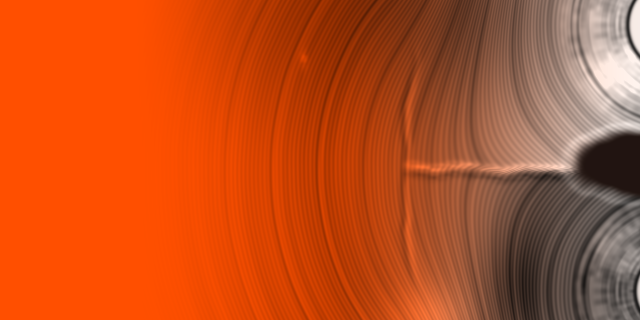
Write a WebGL 1 fragment shader that draws this background.

```glsl
precision highp float;
// Two grooved metal rolls meet at a dark gap on the right; their wide
// concentric grooves sweep left and dissolve into flat orange.
// Brightness is built from arcs, folds and noise, then tinted by position.

uniform vec2 u_resolution;

const vec3 ORANGE = vec3(1.0, 0.31, 0.0);
const vec3 SILVER = vec3(1.0, 0.96, 0.94);
const vec3 GAP_BROWN = vec3(0.13, 0.08, 0.065);
const vec2 SWEEP_CENTER = vec2(1.844, 0.466);
const vec2 UPPER_CENTER = vec2(2.11, 0.922);
const vec2 LOWER_CENTER = vec2(2.11, 0.09);
const float SEAM_Y = 0.475;

float hash(vec2 p) {
  return fract(sin(dot(p, vec2(127.1, 311.7))) * 43758.545);
}

float noise(vec2 p) {
  vec2 i = floor(p), f = fract(p);
  f = f * f * (3.0 - 2.0 * f);
  float low = mix(hash(i), hash(i + vec2(1.0, 0.0)), f.x);
  float high = mix(hash(i + vec2(0.0, 1.0)), hash(i + vec2(1.0)), f.x);
  return mix(low, high, f.y);
}

// Soft line of unit height around zero
float line(float d, float width) {
  return exp(-d * d / (width * width));
}

float glow(vec2 p, vec2 center, vec2 size) {
  vec2 q = (p - center) / size;
  return exp(-dot(q, q));
}

// Leftmost x reached by the circle through p
float arcX(vec2 p, vec2 center) {
  return center.x - length(p - center);
}

// Regular grooves, uneven bands and a few deep cuts
float grooves(float s, vec2 p) {
  float fine = sin(s * 480.0 + 2.0 * noise(p * 9.0));
  float depth = mix(0.035, 0.05, noise(vec2(s * 16.0, 2.0)));
  float v = fine * depth;
  v += 0.12 * (noise(vec2(s * 55.0, p.y * 1.5)) - 0.5);
  for (int i = 0; i < 8; i++) {
    float k = float(i);
    float d = s - (0.70 + 0.145 * k);
    float strength = mix(0.04, 0.13, hash(vec2(k, 4.0)));
    v += strength * (0.6 * line(d - 0.012, 0.006) - line(d, 0.007));
  }
  return v;
}

// Brushed face of a roll with ring cuts
float rollFace(float r, float angle) {
  float rings = noise(vec2(r * 110.0, angle * 2.0)) - 0.5;
  float brushed = noise(vec2(r * 45.0, angle * 14.0)) - 0.5;
  return 0.24 * rings + 0.14 * brushed;
}

// Bright hub with a dark ring around it
float addHub(float v, float r, float radius, float shine) {
  v = mix(shine, v, smoothstep(radius - 0.006, radius + 0.006, r));
  return v * (1.0 - 0.8 * line(r - radius, 0.007));
}

void main() {
  vec2 p = gl_FragCoord.xy / u_resolution * vec2(2.0, 1.0);
  float seamY = SEAM_Y + 0.02 * (noise(vec2(p.x * 14.0, 3.0)) - 0.5);
  float upper = smoothstep(-0.012, 0.012, p.y - seamY);

  // Groove coordinate: one wide sweep splitting into two rolls
  float roll = mix(arcX(p, LOWER_CENTER), arcX(p, UPPER_CENTER), upper);
  float s = mix(arcX(p, SWEEP_CENTER), roll, smoothstep(1.22, 1.72, p.x));

  // Broad light and shade
  float v = mix(1.0, 0.66, smoothstep(0.42, 1.35, p.x));
  v -= 0.17 * smoothstep(0.45, 1.0, p.y) * smoothstep(0.4, 0.85, p.x);
  v -= 0.10 * glow(p, vec2(1.42, 1.0), vec2(0.25, 0.3));
  v += 0.10 * upper * smoothstep(1.5, 1.8, p.x);
  v -= 0.30 * (1.0 - upper) * smoothstep(1.4, 1.72, p.x);
  v -= 0.22 * glow(p, vec2(1.60, 0.1), vec2(0.1, 0.2));
  v += 0.20 * glow(p, vec2(1.32, 0.0), vec2(0.14, 0.1));
  v += 0.07 * glow(vec2(s, 0.0), vec2(1.19, 0.0), vec2(0.05, 1.0));
  v += grooves(s, p) * smoothstep(0.4, 1.0, p.x);

  // Upright crease and the ridge running along the seam
  float bend = p.y - 0.5;
  float creaseX = 1.25 + 0.32 * bend * bend + 0.03 * (noise(vec2(p.y * 15.0, 7.0)) - 0.5);
  float crease = p.x - creaseX;
  float span = smoothstep(0.05, 0.25, p.y) * (1.0 - smoothstep(0.65, 0.9, p.y));
  v += span * (0.17 * line(crease - 0.015, 0.012) - 0.17 * line(crease, 0.011));
  float ridgeSpan = smoothstep(1.24, 1.30, p.x) * (1.0 - smoothstep(1.74, 1.82, p.x));
  float ridge = p.y - seamY;
  float rough = 0.6 + 0.8 * noise(p * vec2(45.0, 90.0));
  v += ridgeSpan * rough * (0.26 * line(ridge, 0.014) - 0.13 * line(ridge + 0.026, 0.014));
  v += 0.16 * glow(p, vec2(0.95, 0.815), vec2(0.012, 0.03)) * rough;

  // Upper roll: bright sheen fanning out from its hub
  vec2 u = p - UPPER_CENTER;
  float r = length(u), angle = atan(u.y, -u.x);
  float sheen = 0.64 + 0.36 * line(angle + 0.75, 0.42) + 0.12 * line(angle - 0.1, 0.2);
  float face = sheen + rollFace(r, angle);
  v = mix(v, face, 1.0 - smoothstep(0.30, 0.39, r));
  v -= 0.3 * line(r - 0.305, 0.007) + 0.2 * line(r - 0.325, 0.005);
  v = addHub(v, r, 0.148, 0.97);

  // Lower roll: dull grey with a dark rim
  vec2 l = p - LOWER_CENTER;
  r = length(l);
  angle = atan(l.y, -l.x);
  face = 0.38 + 0.16 * line(angle - 0.65, 0.3) + rollFace(r, angle);
  v = mix(v, face, 1.0 - smoothstep(0.29, 0.33, r));
  v -= 0.2 * line(r - 0.315, 0.008) + 0.15 * line(r - 0.285, 0.006);
  v = addHub(v, r, 0.125, 0.9);

  // Tint from orange to metal, then the dark gap between the rolls
  float metal = smoothstep(1.0, 2.05, p.x);
  vec3 color = mix(ORANGE, SILVER, metal) * clamp(v, 0.08, 1.0);
  vec2 g = (p - vec2(2.0, 0.488)) / vec2(0.21, 0.105);
  float edge = length(g) + 0.16 * (noise(p * 22.0) - 0.5);
  color += 0.12 * line(edge - 1.16, 0.10) * smoothstep(1.7, 1.8, p.x);
  color = mix(GAP_BROWN, color, smoothstep(0.78, 1.06, edge));
  gl_FragColor = vec4(color, 1.0);
}
```
